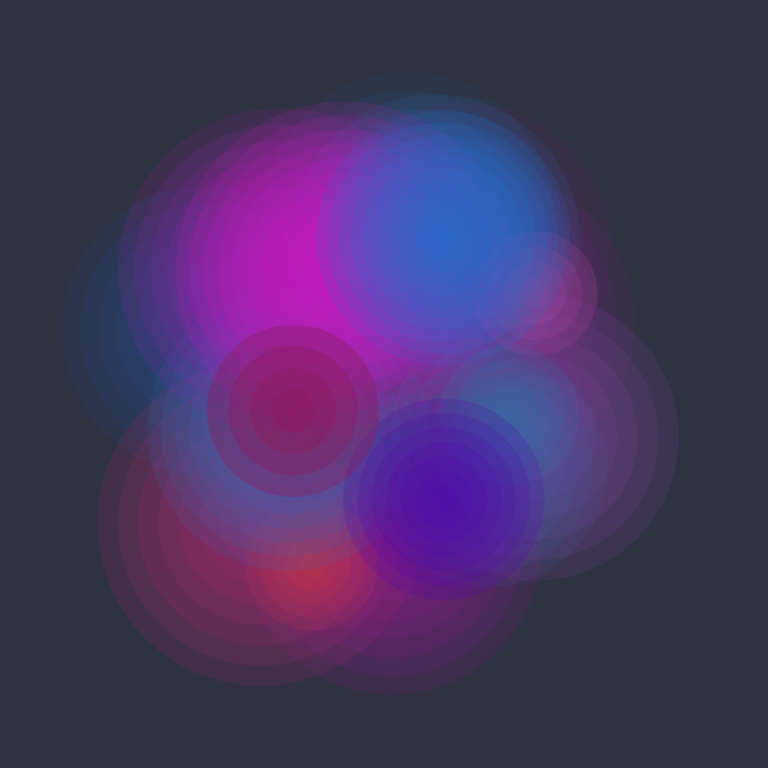
Write a three.js fragment shader that draws this background.

```glsl
varying vec2 vUv;

const float EDGE = 0.0012;
const int MAX_RINGS = 12;

const vec3 SLATE = vec3(0.18, 0.196, 0.255);
const vec3 DEEP_BLUE = vec3(0.13, 0.29, 0.58);
const vec3 SEA_BLUE = vec3(0.15, 0.36, 0.58);
const vec3 AZURE = vec3(0.13, 0.43, 0.79);
const vec3 STEEL = vec3(0.20, 0.42, 0.72);
const vec3 TEAL = vec3(0.16, 0.45, 0.64);
const vec3 WINE = vec3(0.40, 0.13, 0.38);
const vec3 PLUM = vec3(0.46, 0.12, 0.52);
const vec3 LAVENDER = vec3(0.50, 0.26, 0.62);
const vec3 PINK = vec3(0.66, 0.27, 0.62);
const vec3 PURPLE = vec3(0.58, 0.08, 0.58);
const vec3 ROSE = vec3(0.68, 0.15, 0.44);
const vec3 RED = vec3(0.80, 0.22, 0.24);
const vec3 ORCHID = vec3(0.62, 0.12, 0.70);
const vec3 MAGENTA = vec3(0.82, 0.09, 0.76);
const vec3 INDIGO = vec3(0.31, 0.04, 0.66);
const vec3 MAROON = vec3(0.55, 0.10, 0.36);

// Concentric translucent discs, evenly spaced out to the radius
vec3 orb(vec3 base, vec2 center, float radius, float rings, vec3 tint, float opacity) {
  float dist = length(vUv - center);
  float layers = 0.0;
  for (int i = 1; i <= MAX_RINGS; i++) {
    float ring = float(i);
    if (ring > rings) break;
    layers += 1.0 - smoothstep(-EDGE, EDGE, dist - radius * ring / rings);
  }
  return mix(base, tint, 1.0 - pow(1.0 - opacity, layers));
}

void main() {
  vec3 color = SLATE;

  // Outer haze
  color = orb(color, vec2(0.270, 0.570), 0.189, 8.0, DEEP_BLUE, 0.13);
  color = orb(color, vec2(0.531, 0.717), 0.189, 8.0, SEA_BLUE, 0.10);
  color = orb(color, vec2(0.605, 0.674), 0.192, 8.0, WINE, 0.12);
  color = orb(color, vec2(0.638, 0.583), 0.189, 8.0, PLUM, 0.12);
  color = orb(color, vec2(0.697, 0.431), 0.187, 7.0, LAVENDER, 0.17);

  // Lower glow
  color = orb(color, vec2(0.510, 0.290), 0.195, 8.0, PURPLE, 0.15);
  color = orb(color, vec2(0.339, 0.319), 0.212, 8.0, ROSE, 0.16);
  color = orb(color, vec2(0.406, 0.264), 0.085, 5.0, RED, 0.15);
  color = orb(color, vec2(0.375, 0.440), 0.183, 10.0, STEEL, 0.15);

  // Upper glow
  color = orb(color, vec2(0.566, 0.688), 0.189, 10.0, AZURE, 0.12);
  color = orb(color, vec2(0.697, 0.618), 0.081, 4.0, PINK, 0.23);
  color = orb(color, vec2(0.365, 0.648), 0.211, 10.0, ORCHID, 0.14);
  color = orb(color, vec2(0.449, 0.648), 0.220, 12.0, MAGENTA, 0.13);
  color = orb(color, vec2(0.577, 0.690), 0.165, 11.0, AZURE, 0.16);

  // Front orbs
  color = orb(color, vec2(0.635, 0.392), 0.156, 8.0, STEEL, 0.10);
  color = orb(color, vec2(0.664, 0.460), 0.090, 5.0, TEAL, 0.15);
  color = orb(color, vec2(0.578, 0.350), 0.131, 7.0, INDIGO, 0.24);
  color = orb(color, vec2(0.3815, 0.465), 0.112, 4.0, MAROON, 0.40);

  gl_FragColor = vec4(color, 1.0);
}
```
